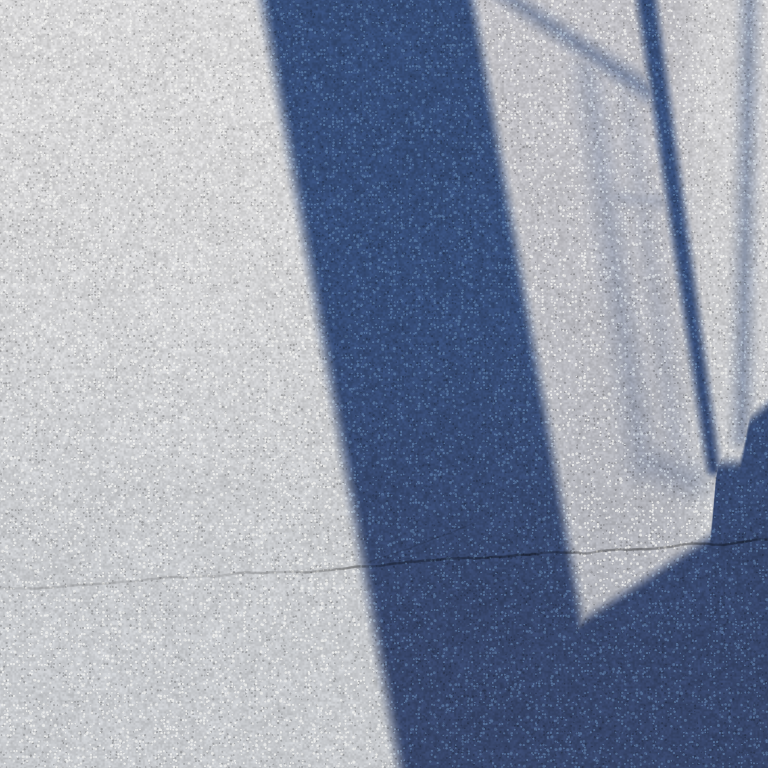
Write a WebGL 1 fragment shader that draws this texture.

```glsl
precision highp float;
// Soft blue window-frame shadows across sunlit, speckled and cracked concrete.
uniform vec2 u_resolution;

const vec3 SUN_TOP = vec3(0.835, 0.835, 0.840);
const vec3 SUN_BOTTOM = vec3(0.775, 0.785, 0.800);
const vec3 PANEL_TINT = vec3(0.900, 0.900, 0.920);
const vec3 SHADE_TOP = vec3(0.215, 0.305, 0.475);
const vec3 SHADE_BOTTOM = vec3(0.215, 0.275, 0.420);
const vec3 SUN_GLINT = vec3(0.97, 0.97, 0.96);
const vec3 SHADE_GLINT = vec3(0.42, 0.57, 0.74);
const float EDGE_BLUR = 0.014;
const float FINE_GRAIN = 400.0;
const float COARSE_GRAIN = 190.0;

float hash(vec2 p) {
  vec3 q = fract(vec3(p.xyx) * 0.1031);
  q += dot(q, q.yzx + 33.33);
  return fract((q.x + q.y) * q.z);
}

float noise(vec2 p) {
  vec2 i = floor(p);
  vec2 f = fract(p);
  f = f * f * (3.0 - 2.0 * f);
  return mix(mix(hash(i), hash(i + vec2(1.0, 0.0)), f.x),
             mix(hash(i + vec2(0.0, 1.0)), hash(i + 1.0), f.x), f.y);
}

float fbm(vec2 p) {
  float sum = 0.0;
  float weight = 0.5;
  for (int i = 0; i < 4; i++) {
    sum += weight * noise(p);
    p = p * 2.03 + 17.1;
    weight *= 0.5;
  }
  return sum;
}

float softStep(float d, float blur) {
  return smoothstep(-blur, blur, d);
}

// Soft stroke along a segment, tapering from radius r.x to r.y.
float stroke(vec2 p, vec2 a, vec2 b, vec2 r, float blur) {
  vec2 ab = b - a;
  float t = clamp(dot(p - a, ab) / dot(ab, ab), 0.0, 1.0);
  return softStep(mix(r.x, r.y, t) - length(p - a - ab * t), blur);
}

// Jittered grains; only cells above the threshold hold one.
float grains(vec2 p, float scale, float threshold) {
  vec2 g = p * scale;
  vec2 cell = floor(g);
  float pick = hash(cell + 7.0);
  vec2 center = 0.5 + 0.4 * (vec2(hash(cell + 31.0), hash(cell + 83.0)) - 0.5);
  float radius = mix(0.25, 0.48, hash(cell + 53.0));
  float dotShape = 1.0 - smoothstep(radius * 0.4, radius + 0.12, length(fract(g) - center));
  return dotShape * smoothstep(threshold, 1.0, pick + 0.08) * step(threshold, pick);
}

// Amount of full shadow: main beam, ground shade and thin bar.
float mainShade(vec2 p) {
  float down = 1.0 - p.y;
  float left = softStep(p.x - (0.341 + 0.179 * down), EDGE_BLUR);
  float right = softStep(p.x - (0.616 + 0.176 * down), EDGE_BLUR * 0.85);
  float sill = 0.810 - 0.654 * (p.x - 0.755);
  float ledge = mix(0.602, 0.550 - 0.8 * (p.x - 0.970), softStep(p.x - 0.970, 0.008));
  sill = mix(sill, ledge, softStep(p.x - 0.930, 0.006));
  float ground = softStep(down - sill, 0.013);
  float bar = stroke(p, vec2(0.839, 1.02), vec2(0.929, 0.39), vec2(0.0125, 0.0085), 0.009);
  return left * max(1.0 - right, max(ground, bar));
}

// Pale, blurred shadows of thinner frame parts.
float faintShade(vec2 p) {
  float brace = 0.55 * stroke(p, vec2(0.645, 1.015), vec2(0.845, 0.880), vec2(0.007, 0.011), 0.016);
  float post = 0.27 * stroke(p, vec2(0.765, 0.910), vec2(0.837, 0.390), vec2(0.013), 0.025);
  float thinPost = 0.16 * stroke(p, vec2(0.815, 0.890), vec2(0.885, 0.390), vec2(0.010), 0.022);
  float rung = 0.25 * stroke(p, vec2(0.785, 0.745), vec2(0.880, 0.735), vec2(0.008), 0.022);
  float foot = 0.28 * stroke(p, vec2(0.840, 0.400), vec2(0.900, 0.375), vec2(0.018), 0.028);
  float side = 0.48 * stroke(p, vec2(0.976, 1.02), vec2(0.966, 0.430), vec2(0.009), 0.016);
  return max(max(max(brace, post), max(thinPost, rung)), max(foot, side));
}

float cracks(vec2 p) {
  float wobble = 0.010 * (fbm(vec2(p.x * 22.0, 3.0)) - 0.47);
  float d = abs(p.y - (0.232 + 0.065 * p.x + wobble));
  float strength = mix(0.3, 0.8, smoothstep(0.25, 0.55, p.x)) * (0.5 + 0.7 * noise(p.xx * 35.0));
  float seam = strength * (1.0 - smoothstep(0.0005, 0.0026, d));
  vec2 q = p + vec2(0.0, wobble);
  float branch = 0.4 * stroke(q, vec2(0.48, 0.267), vec2(0.615, 0.320), vec2(0.0006), 0.0016);
  return min(seam + branch, 1.0);
}

void main() {
  vec2 p = gl_FragCoord.xy / u_resolution;
  float shade = mainShade(p);
  float panel = softStep(p.x - (0.616 + 0.176 * (1.0 - p.y)), 0.02);
  panel *= 1.0 - 0.75 * softStep(p.x - 0.90, 0.03);

  // Light and shadow colours
  vec3 sun = mix(SUN_BOTTOM, SUN_TOP, smoothstep(0.1, 0.9, p.y));
  sun *= mix(vec3(1.0), PANEL_TINT, panel);
  vec3 dark = mix(SHADE_BOTTOM, SHADE_TOP, smoothstep(0.1, 0.7, p.y));
  float cover = max(shade, faintShade(p));
  vec3 color = mix(sun, dark, cover);

  // Mottling, grit, pits and glints
  float mottling = fbm(p * 14.0) - 0.47;
  float grit = noise(p * FINE_GRAIN) + 0.6 * noise(p * COARSE_GRAIN + 9.0) - 0.8;
  color *= 1.0 + 0.05 * mottling + grit * mix(0.12, 0.19, cover);
  color *= 1.0 - 0.18 * grains(p + 0.37, 260.0, 0.88);
  float glint = max(grains(p, 250.0, 0.80), 0.9 * grains(p + 0.61, COARSE_GRAIN, 0.88));
  color = mix(color, mix(SUN_GLINT, SHADE_GLINT, cover), glint * mix(0.75, 0.55, cover));

  color *= 1.0 - 0.45 * cracks(p);
  gl_FragColor = vec4(clamp(color, 0.0, 1.0), 1.0);
}
```
